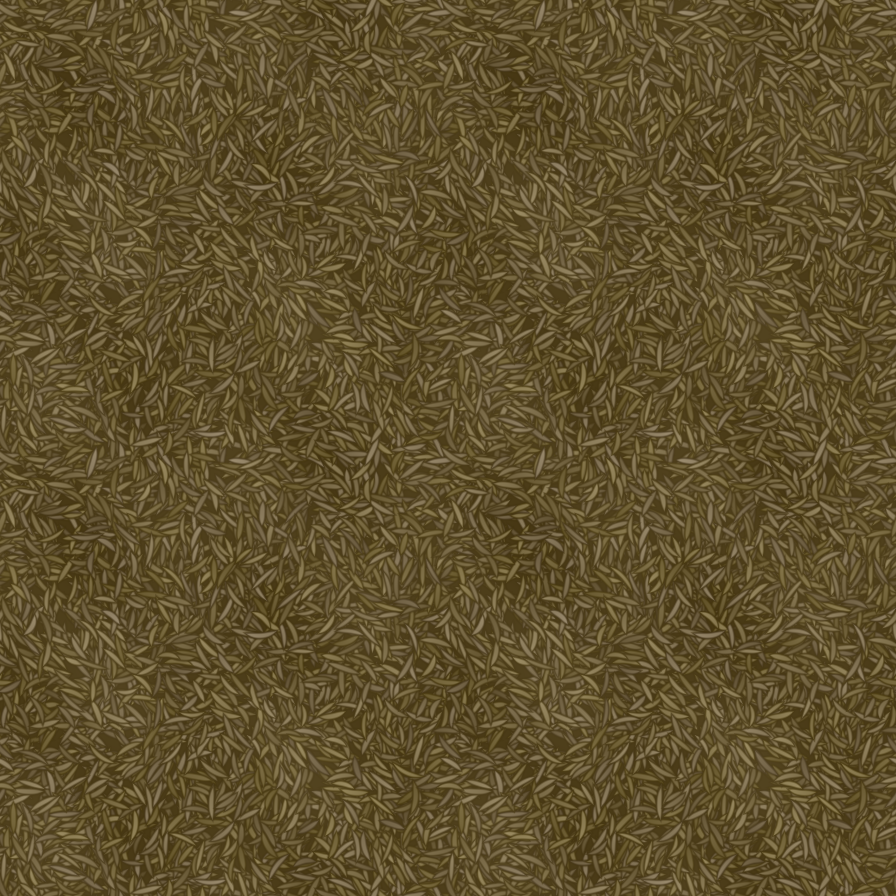
Write a Shadertoy shader that draws this texture.

```glsl
// A dense mat of short, curved, dry olive-brown grass blades.
// Blades are scattered over a wrapping cell grid and painted in layers from
// dark undergrowth to bright tops, each with a dark rim and a soft shadow.

const int CELLS = 40;    // grid cells across the canvas
const int PERIOD = 20;   // cells before the pattern repeats
const int LAYERS = 8;    // blades per cell, lowest first

// Three random values in 0..1 from integer coordinates
vec3 hash3(ivec3 key) {
    uvec3 h = uvec3(key) * 1664525u + 1013904223u;
    h.x += h.y * h.z; h.y += h.z * h.x; h.z += h.x * h.y;
    h ^= h >> 16u;
    h.x += h.y * h.z; h.y += h.z * h.x; h.z += h.x * h.y;
    return vec3(h >> 8u) / 16777216.0;
}

// Olive hue family: lightness sets all channels, warmth lowers the blue
vec3 olive(float lightness, float warmth) {
    return lightness - vec3(0.0, 0.06, 0.2 + warmth);
}

// Gentle large-scale light variation, repeating with the blades
float patchLight(vec2 p) {
    vec2 a = 12.5663706 * p;
    return 0.008 * (sin(a.x + 2.0 * a.y) + sin(2.0 * a.x - a.y + 1.3)
                  + sin(3.0 * a.x + 2.0 * a.y + 4.0));
}

// Paints one blade and its shadow over the colour below
vec3 paintBlade(vec3 below, vec2 offset, float angle, vec3 shape, vec3 tone, float height) {
    vec2 along = vec2(cos(angle), sin(angle));
    float halfLength = mix(0.013, 0.02, shape.x);
    float u = dot(offset, along) / halfLength;
    float v = dot(offset, vec2(-along.y, along.x));
    v += (shape.y - 0.5) * 0.009 * (u * u - 0.4);

    float taper = 1.0 - abs(u * u * u);
    float halfWidth = mix(0.0029, 0.0039, shape.z) * taper;
    float d = abs(v) - halfWidth;
    float soft = max(0.001, 0.6 / min(iResolution.x, iResolution.y));
    float body = 1.0 - smoothstep(-soft, soft, d);
    float shadow = 1.0 - smoothstep(0.0, 0.0025, d);

    // Lit ridge fading to a dark rim, one end brighter than the other
    float warmth = (tone.y - 0.5) * 0.06;
    float light = mix(0.43, 0.575, tone.x) - 0.05 * (1.0 - height) + 0.03 * u;
    float ridge = smoothstep(-0.0002, 0.0026, -d);
    vec3 blade = olive(mix(0.3, light, ridge), warmth);

    below = mix(below, olive(0.28, 0.0), 0.5 * shadow);
    return mix(below, blade, body);
}

void mainImage(out vec4 fragColor, in vec2 fragCoord) {
    vec2 p = fragCoord / iResolution.xy;
    vec2 grid = p * float(CELLS);
    ivec2 home = ivec2(floor(grid));
    vec3 color = olive(0.3, 0.0);

    for (int layer = 0; layer < LAYERS; layer++) {
        float height = float(layer) / float(LAYERS - 1);
        for (int y = -1; y <= 1; y++) {
            for (int x = -1; x <= 1; x++) {
                ivec2 cell = home + ivec2(x, y);
                ivec2 id = (cell + PERIOD) % PERIOD;
                vec3 place = hash3(ivec3(id, layer));
                vec2 offset = (grid - vec2(cell) - place.xy) / float(CELLS);
                if (dot(offset, offset) > 0.00062) continue;

                // Blades of one tuft share a rough direction
                float tuft = hash3(ivec3(id / 2, 90)).x * 3.14159;
                float angle = tuft + (place.z - 0.5) * 2.0;
                vec3 shape = hash3(ivec3(id, layer + 20));
                vec3 tone = hash3(ivec3(id, layer + 40));
                if (tone.z > 0.5) angle += 3.14159;
                color = paintBlade(color, offset, angle, shape, tone, height);
            }
        }
    }
    fragColor = vec4(color + patchLight(p), 1.0);
}
```
